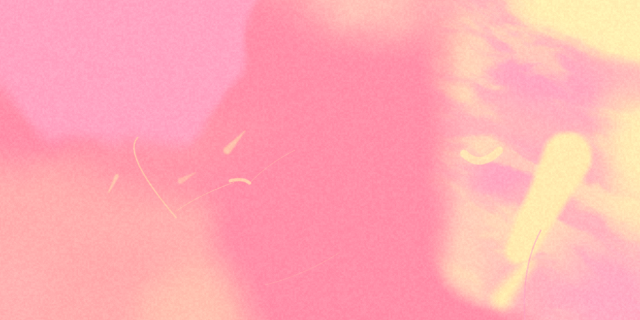
This background is drawn by a WebGL 2 fragment shader. Its source:

```glsl
#version 300 es
precision highp float;
// Soft grainy wash of rose, lilac, peach and cream with wisps and thin strokes.

uniform vec2 u_resolution;
out vec4 fragColor;

const vec3 ROSE = vec3(1.0, 0.56, 0.66);
const vec3 LILAC = vec3(1.0, 0.64, 0.76);
const vec3 CORAL = vec3(1.0, 0.66, 0.67);
const vec3 PEACH = vec3(1.0, 0.76, 0.72);
const vec3 CREAM = vec3(1.0, 0.85, 0.72);
const vec3 YELLOW = vec3(1.0, 0.94, 0.70);

float hash(vec2 p) {
    vec3 q = fract(p.xyx * 0.1031);
    q += dot(q, q.yzx + 33.33);
    return fract((q.x + q.y) * q.z);
}

float noise(vec2 p) {
    vec2 i = floor(p), f = fract(p);
    f = f * f * (3.0 - 2.0 * f);
    return mix(mix(hash(i), hash(i + vec2(1, 0)), f.x),
               mix(hash(i + vec2(0, 1)), hash(i + vec2(1, 1)), f.x), f.y);
}

float fbm(vec2 p) {
    float sum = 0.0, amp = 0.5;
    for (int i = 0; i < 5; i++) {
        sum += amp * noise(p);
        p = mat2(1.6, 1.2, -1.2, 1.6) * p + 7.3;
        amp *= 0.5;
    }
    return sum;
}

vec2 rotate(vec2 p, float a) {
    return vec2(cos(a) * p.x + sin(a) * p.y, cos(a) * p.y - sin(a) * p.x);
}

// Soft ellipse: one at its centre, falling to zero at its rim.
float glow(vec2 p, vec2 centre, vec2 radii, float angle) {
    return 1.0 - smoothstep(0.2, 1.0, length(rotate(p - centre, angle) / radii));
}

// Signed distance to a capsule whose radius runs from ra to rb.
float capsule(vec2 p, vec2 a, vec2 b, float ra, float rb) {
    vec2 d = b - a;
    float t = clamp(dot(p - a, d) / dot(d, d), 0.0, 1.0);
    return length(p - a - d * t) - mix(ra, rb, t);
}

float fill(float d, float soft) {
    return 1.0 - smoothstep(-soft, soft, d);
}

// Thin stroke along a quadratic curve from a to c, pulled towards b.
float stroke(vec2 p, vec2 a, vec2 b, vec2 c, float width) {
    float d = 9.0;
    vec2 last = a;
    for (int i = 1; i <= 12; i++) {
        float t = float(i) / 12.0;
        vec2 next = mix(mix(a, b, t), mix(b, c, t), t);
        d = min(d, capsule(p, last, next, width, width));
        last = next;
    }
    return fill(d, 0.003);
}

vec3 leftWash(vec2 p, vec2 q) {
    vec3 col = mix(ROSE, CORAL, 0.35 * glow(q, vec2(0.5, 0.5), vec2(0.5, 0.18), 0.3));
    // Coral ground with a warm pool at its foot
    float ground = fill(q.y - 0.49 + 0.16 * q.x, 0.08) * fill(q.x - 0.72 + 0.1 * q.y, 0.07);
    col = mix(col, CORAL, ground);
    col = mix(col, PEACH, 0.35 * ground * fbm(p * vec2(3.0, 7.0)));
    col = mix(col, vec3(1.0, 0.77, 0.69), 0.85 * glow(q, vec2(0.62, 0.02), vec2(0.25, 0.26), 0.3));
    col = mix(col, vec3(1.0, 0.70, 0.70), 0.8 * glow(q, vec2(0.04, 0.08), vec2(0.2, 0.2), 0.0));
    // Lilac sky above a curved lower rim
    float rim = 0.55 + 0.22 * (1.0 - smoothstep(0.0, 0.2, q.x)) + 0.6 * smoothstep(0.58, 0.95, q.x);
    col = mix(col, LILAC, fill(rim - q.y, 0.05));
    // Peach haze along the top
    float haze = glow(q, vec2(1.16, 1.03), vec2(0.42, 0.22), -0.15);
    return mix(col, PEACH, haze * (0.65 + 0.5 * fbm(rotate(p, 0.7) * vec2(4.0, 16.0))));
}

vec3 rightWash(vec2 p, vec2 q) {
    float wisps = fbm(rotate(q, -0.4) * vec2(4.0, 13.0) + 3.0);
    vec3 col = mix(mix(LILAC, PEACH, 0.6), CREAM, smoothstep(0.38, 0.65, wisps));
    col = mix(col, CREAM, 0.7 * glow(q, vec2(1.47, 0.2), vec2(0.2, 0.3), 0.2));
    // Lilac drifts
    float drift = glow(q, vec2(1.7, 0.75), vec2(0.36, 0.17), -0.45);
    drift = max(drift, glow(q, vec2(1.58, 0.46), vec2(0.16, 0.12), 0.5));
    col = mix(col, LILAC, 0.85 * drift * (1.0 - 0.6 * smoothstep(0.45, 0.65, wisps)));
    col = mix(col, vec3(1.0, 0.66, 0.77), 0.9 * glow(q, vec2(1.93, 0.03), vec2(0.33, 0.36), 0.3));
    // Yellow light in the corner and on the side
    float corner = dot(q - vec2(1.56, 1.0), vec2(0.49, 0.87));
    col = mix(col, YELLOW, smoothstep(-0.06, 0.08, corner + 0.12 * (wisps - 0.5)));
    col = mix(col, YELLOW, 0.9 * glow(q, vec2(2.02, 0.5), vec2(0.19, 0.3), 0.15));
    return col;
}

void main() {
    vec2 p = gl_FragCoord.xy / u_resolution.y;
    p.x *= 2.0 * u_resolution.y / u_resolution.x;
    vec2 q = p + 0.13 * (vec2(fbm(p * 4.0), fbm(p * 4.0 + 19.0)) - 0.48);

    float edge = 1.39 + 0.24 * (1.0 - smoothstep(0.0, 0.16, q.y));
    vec3 col = mix(leftWash(p, q), rightWash(p, q), smoothstep(-0.07, 0.08, q.x - edge));

    // Pale rounded form with a small foot and stem
    vec2 s = mix(p, q, 0.2);
    float body = fill(capsule(s, vec2(1.77, 0.505), vec2(1.63, 0.22), 0.078, 0.045), 0.014);
    body = max(body, fill(capsule(s, vec2(1.65, 0.17), vec2(1.575, 0.07), 0.018, 0.03), 0.025));
    col = mix(col, vec3(1.0, 0.92, 0.69), body);
    col = mix(col, YELLOW, 0.7 * stroke(p, vec2(1.45, 0.52), vec2(1.5, 0.47), vec2(1.56, 0.53), 0.012));
    col = mix(col, LILAC, 0.7 * stroke(p, vec2(1.69, 0.28), vec2(1.63, 0.17), vec2(1.64, 0.0), 0.002));

    // Fine drawn strokes and leaf flecks
    float line = stroke(p, vec2(0.43, 0.57), vec2(0.38, 0.52), vec2(0.55, 0.32), 0.002);
    line = max(line, 0.6 * stroke(p, vec2(0.55, 0.34), vec2(0.62, 0.39), vec2(0.73, 0.43), 0.001));
    line = max(line, stroke(p, vec2(0.72, 0.435), vec2(0.76, 0.445), vec2(0.78, 0.428), 0.005));
    line = max(line, 0.4 * stroke(p, vec2(0.78, 0.428), vec2(0.84, 0.49), vec2(0.92, 0.53), 0.001));
    line = max(line, 0.3 * stroke(p, vec2(0.83, 0.11), vec2(0.95, 0.14), vec2(1.06, 0.21), 0.001));
    line = max(line, 0.8 * fill(capsule(p, vec2(0.71, 0.53), vec2(0.765, 0.59), 0.012, 0.001), 0.005));
    line = max(line, 0.6 * fill(capsule(p, vec2(0.565, 0.435), vec2(0.61, 0.46), 0.009, 0.001), 0.005));
    line = max(line, 0.8 * fill(capsule(p, vec2(0.34, 0.4), vec2(0.365, 0.45), 0.002, 0.006), 0.004));
    col = mix(col, vec3(1.0, 0.80, 0.68), line);

    // Paper grain
    float grain = noise(p * 170.0) + 0.5 * noise(p * 330.0 + 5.0) - 0.75;
    fragColor = vec4(clamp(col + grain * vec3(0.0, 0.05, 0.035), 0.0, 1.0), 1.0);
}
```
